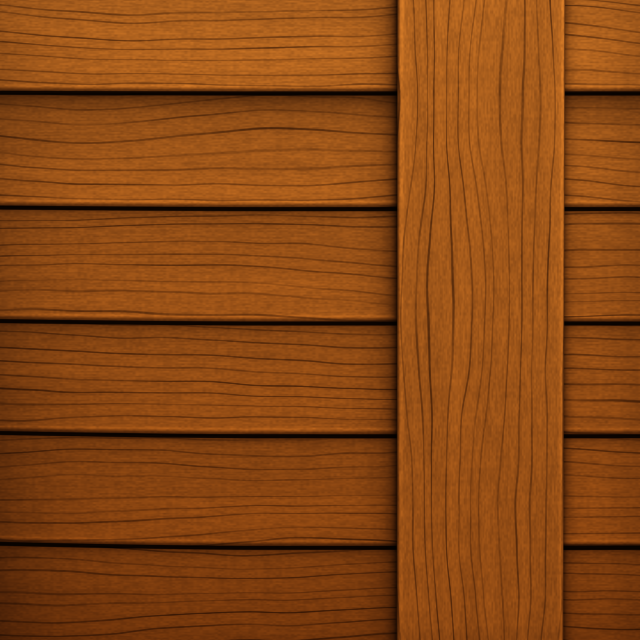
Write a three.js fragment shader that draws this texture.

```glsl
// Warm wooden siding of overlapping horizontal boards behind one vertical post
#define BOARD_HEIGHT 0.1775
#define FIRST_GAP 0.146
#define GAP_HALF 0.0032
#define POST_LEFT 0.6205
#define POST_RIGHT 0.8815
#define GRAIN_LINES 46.0
#define GRAIN_WIDTH 0.0011
#define GRAIN_DEPTH 0.36
#define EDGE_SOFT 0.0013
#define WOOD_LIGHT vec3(0.70, 0.395, 0.125)
#define WOOD_DEEP vec3(0.50, 0.238, 0.052)

varying vec2 vUv;

float hash(vec2 p) {
  return fract(sin(dot(p, vec2(127.1, 311.7))) * 43758.5453);
}

float noise(vec2 p) {
  vec2 i = floor(p), f = fract(p);
  f = f * f * (3.0 - 2.0 * f);
  return mix(mix(hash(i), hash(i + vec2(1.0, 0.0)), f.x),
             mix(hash(i + vec2(0.0, 1.0)), hash(i + vec2(1.0, 1.0)), f.x), f.y);
}

// Soft bell-shaped highlight
float bell(float x, float centre, float width) {
  float d = (x - centre) / width;
  return exp(-d * d);
}

// Wavy dark growth lines; p.x runs along the wood, p.y across it
float growthLines(vec2 p, float seed) {
  float sway = (noise(vec2(p.x * 3.2, p.y * 9.0) + seed * 7.3) - 0.5) * 0.034;
  sway += (noise(vec2(p.x * 14.0, p.y * 22.0) + seed * 3.1) - 0.5) * 0.005;
  sway += p.x * (hash(vec2(seed, 4.0)) - 0.5) * 0.03;
  float row = (p.y + sway) * GRAIN_LINES;
  float id = floor(row);
  float centre = 0.5 + 0.55 * (hash(vec2(id, seed)) - 0.5);
  float d = abs(fract(row) - centre) / GRAIN_LINES;
  float strength = 0.45 + 0.55 * hash(vec2(id + 9.0, seed));
  strength *= 0.5 + 0.7 * noise(vec2(p.x * 7.0 + id * 5.0, seed));
  float core = 1.0 - smoothstep(GRAIN_WIDTH * 0.3, GRAIN_WIDTH * 2.0, d);
  return strength * (core + 0.2 * exp(-d / 0.004));
}

// Brightness of the wood surface: fibres, pores and growth lines
float woodGrain(vec2 p, float seed) {
  float fibre = noise(vec2(p.x * 55.0, p.y * 420.0) + seed * 11.0) - 0.5;
  float pores = noise(p * vec2(210.0, 360.0) + seed * 5.0) - 0.5;
  float bands = noise(vec2(p.x * 2.5, p.y * 38.0) + seed * 2.0) - 0.5;
  float surface = 1.0 + 0.11 * fibre + 0.13 * pores + 0.10 * bands;
  return surface * (1.0 - GRAIN_DEPTH * growthLines(p, seed));
}

// Darkening that turns redder as the wood falls into shade
vec3 shade(vec3 colour, float s) {
  s = max(s, 0.001);
  return colour * vec3(s, pow(s, 1.14), pow(s, 1.3));
}

vec3 siding(vec2 uv) {
  // Board layout, counted downward, with gaps rising slightly at the far left
  float down = 1.0 - uv.y;
  float bend = 0.0075 * down * pow(max(1.0 - uv.x / 0.4, 0.0), 1.5);
  float b = (down + bend - FIRST_GAP) / BOARD_HEIGHT;
  b -= 0.025 * sin(b * 0.785);
  float id = floor(b);
  float below = fract(b) * BOARD_HEIGHT;
  float above = BOARD_HEIGHT - below;
  float firstBoard = 1.0 - step(0.5, abs(id));

  // Overall light: bright at the top, dim toward the left and bottom
  float light = clamp(0.92 - 0.95 * down + 0.1 * noise(uv * 3.0), 0.0, 1.0);
  vec3 colour = mix(WOOD_DEEP, WOOD_LIGHT, light);
  float s = woodGrain(uv, id + 12.0);
  s *= 1.0 - 0.30 * exp(-uv.x / 0.09) * (0.45 + 0.75 * down);
  s *= 1.0 - 0.10 * smoothstep(0.93, 1.0, uv.x);
  s *= 1.0 - 0.12 * smoothstep(0.85, 1.0, down);

  // Overhang shadow, rounded lip and the dark gap
  s *= 1.0 - (0.42 + 0.15 * firstBoard) * exp(-below / (0.009 + 0.012 * firstBoard));
  s *= 0.97 + 0.07 * smoothstep(0.0, BOARD_HEIGHT, below);
  s *= 1.0 + 0.13 * bell(above, 0.0115, 0.0022);
  s *= mix(0.56, 1.0, smoothstep(0.004, 0.0105, above));
  float gap = min(below, above);
  s *= mix(0.13, 1.0, smoothstep(GAP_HALF - EDGE_SOFT, GAP_HALF + EDGE_SOFT, gap));

  // Shadows thrown by the post
  float left = max(POST_LEFT - uv.x, 0.0);
  float right = max(uv.x - POST_RIGHT, 0.0);
  float leftShadow = 0.48 * exp(-left / 0.022) + 0.36 * exp(-left / 0.006);
  float rightShadow = 0.50 * exp(-right / 0.007);
  s *= 1.0 - mix(leftShadow, rightShadow, step(0.75, uv.x));
  return shade(colour, s);
}

vec3 post(vec2 uv, float inset, float insetRight) {
  float light = clamp(0.30 + 0.62 * uv.y + 0.1 * noise(uv * 4.0), 0.0, 1.0);
  vec3 colour = mix(WOOD_DEEP, WOOD_LIGHT, light);
  float s = woodGrain(uv.yx, 31.0);
  // Rounded left and right edges
  s *= mix(0.50, 1.0, smoothstep(0.0, 0.005, inset));
  s *= 1.0 + 0.12 * bell(inset, 0.007, 0.003);
  s *= 1.0 + 0.17 * bell(insetRight, 0.004, 0.003);
  s *= mix(0.62, 1.0, smoothstep(0.0, 0.0025, insetRight));
  s *= 0.93 + 0.07 * smoothstep(0.0, 0.03, uv.y);
  return shade(colour, s);
}

void main() {
  float inset = vUv.x - POST_LEFT - 0.001 * (vUv.y - 0.5);
  float insetRight = POST_RIGHT + 0.003 * (vUv.y - 0.5) - vUv.x;
  float cover = smoothstep(-EDGE_SOFT, EDGE_SOFT, min(inset, insetRight));
  vec3 colour = mix(siding(vUv), post(vUv, inset, insetRight), cover);
  gl_FragColor = vec4(colour, 1.0);
}
```
